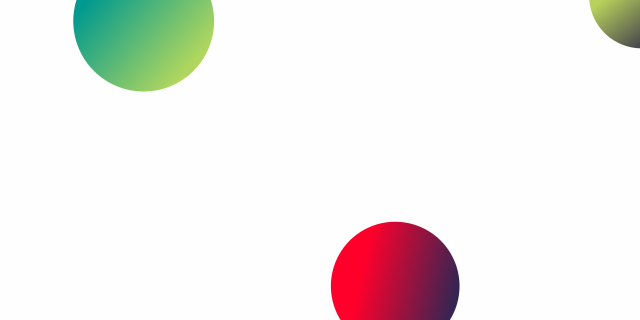
Reproduce this background procedurally as a Shadertoy shader.

```glsl
// Three gradient discs cut by the borders of a near-white canvas.
// Each disc is a circle distance mask filled with a two-colour linear ramp
// that runs along its own direction, measured in disc radii.

#define PAPER vec3(0.995)
#define TEAL  vec3(0.00, 0.60, 0.56)
#define LIME  vec3(0.69, 0.84, 0.37)
#define RED   vec3(1.00, 0.00, 0.17)
#define NAVY  vec3(0.18, 0.15, 0.33)
#define OLIVE vec3(0.72, 0.82, 0.36)
#define SLATE vec3(0.26, 0.25, 0.30)

// Linear ramp along a direction, from span.x to span.y in radii
vec3 ramp(vec2 local, vec2 direction, vec2 span, vec3 first, vec3 last) {
    float along = dot(local, normalize(direction));
    float t = clamp((along - span.x) / (span.y - span.x), 0.0, 1.0);
    return mix(first, last, t);
}

// Antialiased coverage of a unit disc scaled to the given radius
float discMask(vec2 local, float radius) {
    float dist = (length(local) - 1.0) * radius;
    return clamp(0.5 - dist * iResolution.y, 0.0, 1.0);
}

void mainImage(out vec4 fragColor, in vec2 fragCoord) {
    // Canvas height is one unit
    vec2 p = fragCoord / iResolution.y;
    vec3 color = PAPER;

    // Upper left disc: teal to lime
    float radius = 0.220;
    vec2 local = (p - vec2(0.449, 0.934)) / radius;
    vec3 fill = ramp(local, vec2(0.75, -0.66), vec2(-0.80, 0.92), TEAL, LIME);
    color = mix(color, fill, discMask(local, radius));

    // Lower disc: red to navy
    radius = 0.201;
    local = (p - vec2(1.235, 0.106)) / radius;
    fill = ramp(local, vec2(0.97, -0.22), vec2(-0.55, 1.0), RED, NAVY);
    color = mix(color, fill, discMask(local, radius));

    // Upper right disc: olive to slate
    radius = 0.164;
    local = (p - vec2(2.005, 1.013)) / radius;
    fill = ramp(local, vec2(0.62, -0.78), vec2(-0.40, 0.80), OLIVE, SLATE);
    color = mix(color, fill, discMask(local, radius));

    fragColor = vec4(color, 1.0);
}
```
